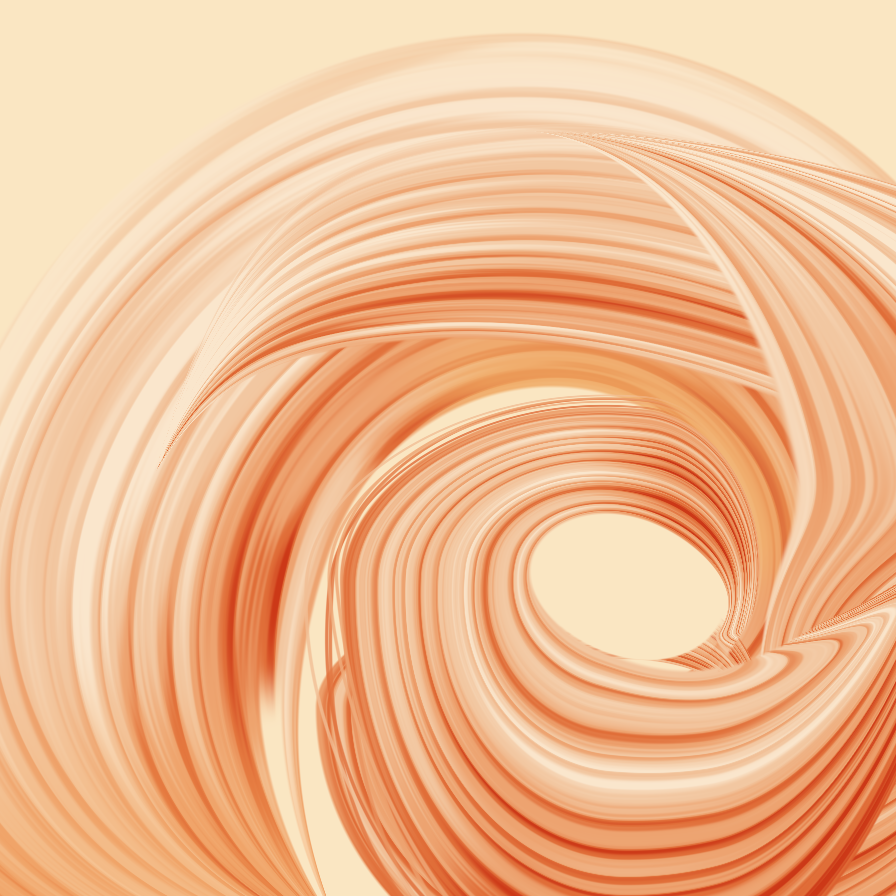
Reproduce this background procedurally as a three.js fragment shader.

```glsl
// Swirling ribbons of peach and orange strands coiling around a cream hollow.
varying vec2 vUv;

float hash(vec2 p) {
  vec3 q = fract(p.xyx * 0.1031);
  q += dot(q, q.yzx + 33.33);
  return fract((q.x + q.y) * q.z);
}

float noise(vec2 p) {
  vec2 i = floor(p), f = fract(p);
  f = f * f * (3.0 - 2.0 * f);
  return mix(mix(hash(i), hash(i + vec2(1.0, 0.0)), f.x),
             mix(hash(i + vec2(0.0, 1.0)), hash(i + 1.0), f.x), f.y);
}

// Tone ramp from deep red through orange to pale peach
vec3 ramp(float t) {
  t = clamp(t, 0.0, 1.0);
  vec3 c = mix(vec3(0.80, 0.22, 0.09), vec3(0.88, 0.43, 0.22), smoothstep(0.0, 0.25, t));
  c = mix(c, vec3(0.93, 0.64, 0.44), smoothstep(0.25, 0.5, t));
  c = mix(c, vec3(0.95, 0.78, 0.63), smoothstep(0.5, 0.75, t));
  return mix(c, vec3(0.98, 0.90, 0.80), smoothstep(0.75, 1.0, t));
}

// Light variation across a sheaf: broad folds, creased ribbons, fine threads
float strands(float s, float along, float seed) {
  float broad = noise(vec2(s * 8.0 + seed, along * 0.8));
  float mid = noise(vec2(s * 26.0 + seed, along * 1.2 + 9.0));
  float thread = noise(vec2(s * 120.0 + seed, along * 2.0 + 21.0));
  float fold = fract(s * 11.0 + 1.3 * broad);
  float crease = smoothstep(0.0, 0.5, fold) * (1.0 - smoothstep(0.88, 1.0, fold));
  return 0.44 * (broad - 0.5) + 0.28 * (mid - 0.5) + 0.17 * (thread - 0.5) + 0.32 * (crease - 0.6);
}

// Radii of the coil at depth s; its lower right side flares outward
float coilField(vec2 q, float s) {
  float side = mix(0.30 + 0.1 * s, 0.115 + 0.03 * s, smoothstep(-0.11, -0.02, q.y));
  float rx = q.x < 0.0 ? 0.105 + 0.215 * s : side;
  float ry = q.y > 0.0 ? 0.075 + 0.125 * s : 0.075 + 0.38 * s;
  return length(q / vec2(rx, ry)) - 1.0;
}

// Depth of a point within the nested coil, found by bisection
float coilDepth(vec2 q) {
  float lo = -0.18, hi = 1.4;
  for (int i = 0; i < 16; i++) {
    float m = 0.5 * (lo + hi);
    if (coilField(q, m) > 0.0) lo = m; else hi = m;
  }
  return 0.5 * (lo + hi);
}

vec2 twist(vec2 q) {
  float a = 0.48 * exp(-dot(q, q) * 40.0);
  return mat2(cos(a), sin(a), -sin(a), cos(a)) * q;
}

float band(float s, float lo, float hi, float soft) {
  return smoothstep(lo, lo + soft, s) * (1.0 - smoothstep(hi - soft, hi, s));
}

void main() {
  vec2 p = vUv;
  vec3 cream = vec3(0.98, 0.90, 0.76);
  vec3 col = cream;

  // Great arch, measured around the coil from straight up
  vec2 d = p - vec2(0.66, 0.33);
  float phi = atan(-d.x, d.y);
  float bend = max(phi - 1.4, 0.0);
  bend *= bend;
  float inner = 0.232 + 0.045 * phi + 0.1 * bend;
  float s = (length(d) - inner) / max(0.63 + 0.08 * phi - 0.3 * bend - inner, 0.08);
  float tone = 0.38 + 0.45 * smoothstep(0.1, 0.65, s);
  tone += strands(s, phi, 3.0) * mix(1.0, 0.65, smoothstep(0.4, 0.9, s));
  tone -= 0.28 * smoothstep(0.5, 0.0, p.y) * smoothstep(0.15, 0.5, s);
  tone += 0.25 * band(s, -0.02, 0.09, 0.03) * band(phi, 0.85, 2.6, 0.3);
  tone -= 0.22 * band(s, 0.07, 0.2, 0.04) * band(phi, 1.2, 2.1, 0.3);
  vec3 archCol = ramp(tone);
  archCol = mix(archCol, vec3(0.96, 0.65, 0.36), 0.4 * smoothstep(0.3, 0.0, p.y));
  archCol = mix(archCol, vec3(0.95, 0.71, 0.42), 0.65 * smoothstep(0.32, 0.0, s) * band(phi, -1.7, 0.9, 0.5));
  float rim = 1.0 + 1.5 * bend;
  float gap = band(s, 0.055, 0.14, 0.015) * smoothstep(1.75, 1.95, phi);
  col = mix(col, archCol, (1.0 - gap) * band(s, 0.0, rim, 0.012) * (1.0 - 0.45 * smoothstep(0.78, 1.0, s / rim)));

  // Leaf of strands rising from a point on the left
  float u = max(p.x - 0.172, 0.0);
  float sag = max(u - 0.3, 0.0);
  float drop = max(u - 0.4, 0.0);
  float low = 0.47 + 0.155 * (1.0 - exp(-11.0 * u)) - 0.45 * sag * sag;
  float high = 0.47 + 0.39 * (1.0 - exp(-9.0 * u)) - 0.6 * drop * drop;
  s = (p.y - low) / max(high - low, 0.002);
  tone = 0.29 + 0.56 * smoothstep(0.1, 0.65, s) + 0.34 * smoothstep(0.12, 0.08, s);
  tone += strands(s, p.x * 2.0, 17.0) * mix(1.0, 0.65, smoothstep(0.3, 0.9, s));
  tone += 0.25 * smoothstep(0.2, 0.0, u);
  col = mix(col, ramp(tone), band(s, 0.0, 1.05, 0.02) * smoothstep(0.0, 0.008, u) * (1.0 - 0.5 * smoothstep(0.85, 1.0, s)));

  // Curtain fanning from the upper tip, gathered again beside the hollow
  float h = clamp((p.y - 0.3) / 0.555, 0.0, 0.9995);
  float spread = sqrt(1.0 - h * h);
  float gather = 1.0 - smoothstep(0.24, 0.52, p.y);
  float x = 0.82 + (p.x - 0.82) * (1.0 + 2.0 * gather * gather);
  s = ((x - 0.57) / spread - 0.33) / 0.57;
  tone = 0.62 + 0.18 * smoothstep(0.4, 0.85, p.y) - 0.1 * gather;
  tone += strands(s, p.y * 2.0, 41.0) * min(spread * 3.0, 1.0) + 0.15 * smoothstep(0.12, 0.0, s);
  col = mix(col, ramp(tone), band(s, 0.0, 1.1 + gather, 0.02) * smoothstep(0.855, 0.85, p.y));

  // Lower body of the coil
  s = coilDepth((p - vec2(0.695, 0.21)) * vec2(0.93, 1.4));
  tone = 0.42 + strands(s, d.x * 2.0, 63.0) + 0.15 * smoothstep(0.85, 1.0, s);
  col = mix(col, ramp(tone), band(s, 0.0, 1.0, 0.015) * smoothstep(0.32, 0.26, p.y));

  // Front coil, lifted on the right and cut away where its flare meets the curtain
  vec2 q = twist(p - vec2(0.70, 0.345));
  float lift = max(q.x - 0.1, 0.0);
  lift *= 2.0 * lift;
  q.y -= lift;
  s = coilDepth(q);
  float shade = smoothstep(-0.1, 0.04, q.x) * smoothstep(0.0, 0.08, q.y) * smoothstep(1.0, 0.65, s);
  tone = 0.62 + strands(s, q.x * 2.0, 88.0) - 0.34 * shade;
  tone -= 0.42 * smoothstep(0.3, 0.8, s) * smoothstep(0.02, -0.2, q.y) * smoothstep(-0.3, -0.1, q.x);
  tone -= 0.15 * smoothstep(0.6, 1.0, s);
  float ridge = 0.25 + 0.22 * (p.x - 0.81) + lift;
  float taper = 0.116 + 0.03 * smoothstep(-0.09, 0.03, q.y);
  float cut = smoothstep(ridge, ridge + 0.006, p.y) * smoothstep(taper, taper + 0.005, q.x);
  col = mix(col, ramp(tone), band(s, 0.0, 1.0, 0.015) * (1.0 - cut));

  // Cream hollow
  float hollow = length(q / vec2(0.111, 0.077));
  col = mix(col, cream, 1.0 - smoothstep(0.98, 1.02, hollow));

  // Loose threads circling the coil
  for (int i = 0; i < 6; i++) {
    float k = float(i);
    float path = 1.02 + 0.13 * hash(vec2(k, 5.0)) + 0.05 * sin(p.y * 9.0 + k);
    float thread = 1.0 - smoothstep(0.004, 0.013, abs(s - path));
    col = mix(col, ramp(0.22 + 0.09 * k), 0.8 * thread * smoothstep(0.08, -0.05, q.x));
  }
  gl_FragColor = vec4(col, 1.0);
}
```
